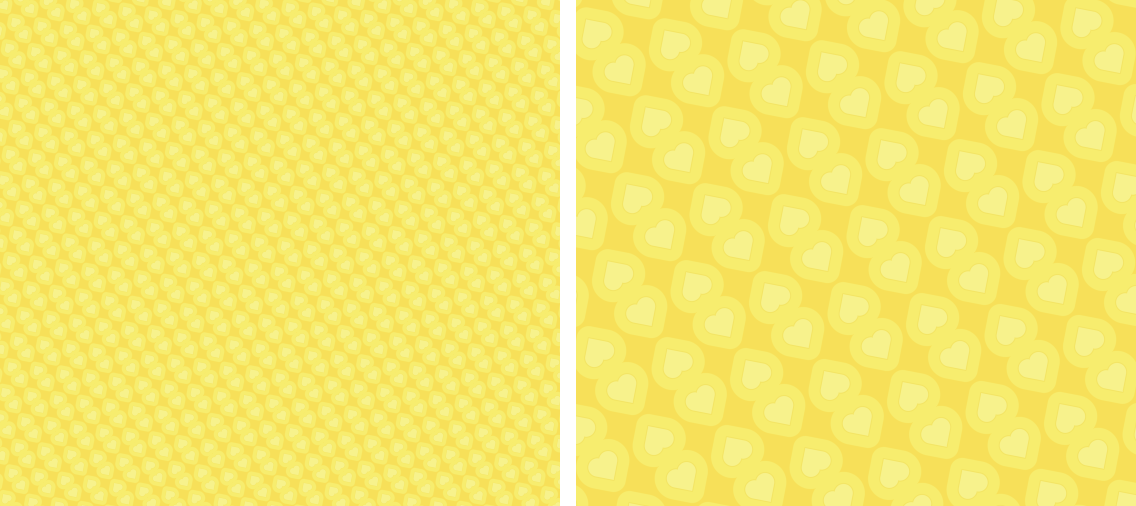
Left, the full canvas; right, a detail of the centre.
Give the GLSL for this pattern, as a Shadertoy shader.

```glsl
// Tilted grid of pale yellow hearts with soft halos on a golden ground.
// Neighbouring hearts alternate upright and inverted, checkerboard fashion;
// one merged distance field yields the halo, the fine outline and the heart.

// Lengths are fractions of the canvas width.
const float TILT = 0.5952;                    // grid rotation, radians
const vec2 PITCH = vec2(0.03503, 0.03160);    // heart spacing in the tilted frame
const vec2 ANCHOR = vec2(0.4896, 0.4939);     // centre of one upright heart
const float HEART_SIZE = 0.0154;
const float HEART_MIDDLE = 0.55;              // height of the middle above the tip
const float TIP_GAP = 0.0010;                 // shift that parts facing tips
const float HALO_WIDTH = 0.0072;
const float OUTLINE_WIDTH = 0.0006;
const float OUTLINE_STRENGTH = 0.45;

const vec3 GROUND = vec3(0.97, 0.88, 0.35);
const vec3 HALO = vec3(0.97, 0.93, 0.43);
const vec3 HEART = vec3(0.97, 0.95, 0.55);
const vec3 OUTLINE = vec3(0.93, 0.85, 0.34);

// Signed distance to a unit heart with its tip at the origin.
float heartDistance(vec2 p) {
    p.x = abs(p.x);
    if (p.x + p.y > 1.0) return length(p - vec2(0.25, 0.75)) - sqrt(2.0) / 4.0;
    vec2 toNotch = p - vec2(0.0, 1.0);
    vec2 toSide = p - 0.5 * max(p.x + p.y, 0.0);
    float nearest = min(dot(toNotch, toNotch), dot(toSide, toSide));
    return sqrt(nearest) * sign(p.x - p.y);
}

// Distance to the closest heart among the surrounding cells.
float heartGrid(vec2 p) {
    vec2 home = round(p / PITCH);
    float nearest = 1.0;
    for (int j = -1; j <= 1; j++) {
        for (int i = -1; i <= 1; i++) {
            vec2 cell = home + vec2(i, j);
            float facing = 1.0 - 2.0 * mod(cell.x + cell.y, 2.0);
            vec2 local = p - cell * PITCH;
            local.y = local.y * facing - TIP_GAP;
            vec2 q = local / HEART_SIZE + vec2(0.0, HEART_MIDDLE);
            nearest = min(nearest, heartDistance(q) * HEART_SIZE);
        }
    }
    return nearest;
}

// Smooth coverage of the region where d is negative.
float coverage(float d, float pixel) {
    return 1.0 - smoothstep(-0.7 * pixel, 0.7 * pixel, d);
}

void mainImage(out vec4 fragColor, in vec2 fragCoord) {
    float pixel = 1.0 / iResolution.x;
    vec2 p = fragCoord * pixel - ANCHOR;

    // Turn into the grid frame: x along a row, y from tip to notch.
    float c = cos(TILT), s = sin(TILT);
    p = vec2(c * p.x + s * p.y, c * p.y - s * p.x);
    p.y += TIP_GAP;

    float d = heartGrid(p);

    // Layers from back to front.
    vec3 color = mix(GROUND, HALO, coverage(d - HALO_WIDTH, pixel));
    color = mix(color, OUTLINE, OUTLINE_STRENGTH * coverage(d - OUTLINE_WIDTH, pixel));
    color = mix(color, HEART, coverage(d, pixel));
    fragColor = vec4(color, 1.0);
}
```
